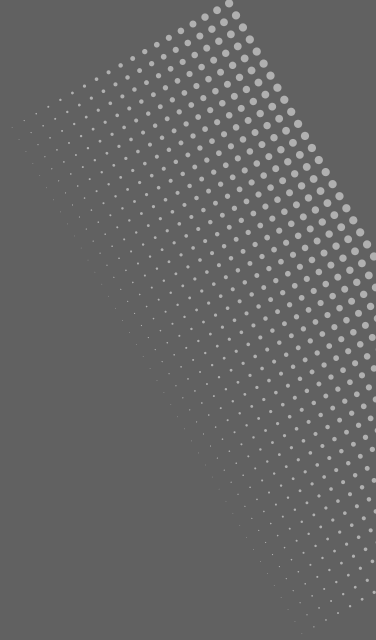
This background is drawn by a Shadertoy shader. Its source:

```glsl
// Tilted halftone sheet of light grey dots shrinking leftward on a dark grey ground.

void mainImage(out vec4 fragColor, in vec2 fragCoord)
{
    // Canvas-height units, measured from the top corner of the sheet
    vec2 p = fragCoord / iResolution.y - vec2(0.358, 0.9948);

    // Lattice axes: x runs down-left across the sheet, y runs down its right edge
    float spacing = 0.0217;
    vec2 across = normalize(vec2(-14.47, -8.28));
    vec2 along = vec2(-across.y, across.x);
    vec2 grid = vec2(dot(p, across), dot(p, along)) / spacing;

    // Nearest dot of the finite sheet; the radius falls off from column to column
    vec2 cell = clamp(round(grid), vec2(0.0), vec2(18.0, 42.0));
    float radius = 0.294 - 0.015 * cell.x;

    // Antialiased disc, with dots thinner than a pixel faded by their width
    float pixel = 1.0 / (iResolution.y * spacing);
    float coverage = clamp(0.5 + (radius - distance(grid, cell)) / pixel, 0.0, 1.0);
    coverage *= min(1.0, 2.0 * radius / pixel);

    vec3 ground = vec3(0.38);
    vec3 dotGrey = vec3(0.69);
    fragColor = vec4(mix(ground, dotGrey, coverage), 1.0);
}
```
